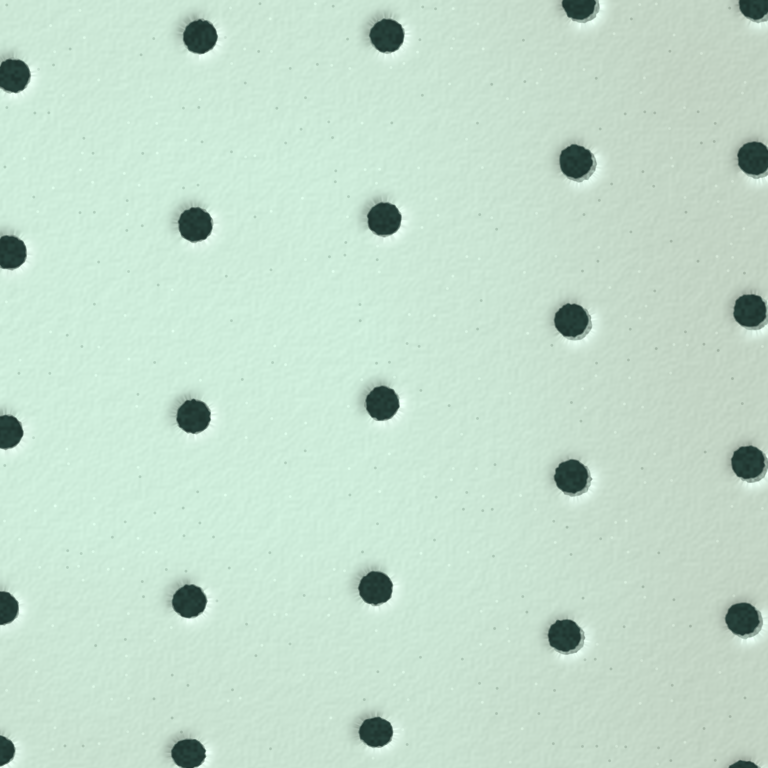
This texture is drawn by a Shadertoy shader. Its source:

```glsl
// Pale mint perforated board: five uneven columns of dark punched holes with lit, frayed rims.

const vec3 MINT   = vec3(0.81, 0.93, 0.86);
const vec3 GREY   = vec3(0.755, 0.815, 0.755);
const vec3 HOLE   = vec3(0.14, 0.235, 0.21);
const vec3 WALL   = vec3(0.58, 0.67, 0.62);
const vec3 GLOW   = vec3(0.89, 0.98, 0.93);

const int   COLUMNS = 5;
const int   ROWS    = 6;
const float COLUMN_X[5] = float[5](-0.001, 0.245, 0.488, 0.734, 0.966);
const float TOP_Y[5]    = float[5](0.902, 0.951, 0.953, 0.996, 0.998);
const float PITCH[5]    = float[5](0.232, 0.245, 0.239, 0.206, 0.201);
const float SQUEEZE     = 0.047;   // shorter last step in the left columns
const float LEAN        = 0.017;   // sideways drift of columns with height
const float JITTER      = 0.007;
const float RADIUS      = 0.0228;
const float RIM_WIDTH   = 0.50;    // in hole radii
const float GRAIN_SCALE = 210.0;
const float GRAIN       = 0.030;
const float FLECK_CELLS = 52.0;
const vec2  LIGHT_SIDE  = vec2(0.76, -0.65);

float hash(vec2 p) {
    vec3 q = fract(vec3(p.xyx) * 0.1031);
    q += dot(q, q.yzx + 33.33);
    return fract((q.x + q.y) * q.z);
}

float noise(vec2 p) {
    vec2 i = floor(p), f = fract(p);
    f = f * f * (3.0 - 2.0 * f);
    return mix(mix(hash(i), hash(i + vec2(1, 0)), f.x),
               mix(hash(i + vec2(0, 1)), hash(i + vec2(1, 1)), f.x), f.y);
}

// Uneven tint, embossed grain and sparse flecks
vec3 board(vec2 uv, float px) {
    float fade = 0.85 * smoothstep(0.42, 1.0, uv.x + 0.12 * (uv.y - 0.5));
    fade += 0.38 * smoothstep(0.35, 0.0, uv.y) * (1.0 - fade);
    fade += 0.18 * smoothstep(0.75, 1.0, uv.y) * (1.0 - fade);
    vec3 color = mix(MINT, GREY, clamp(fade + 0.12 * (noise(uv * 9.0) - 0.5), 0.0, 1.0));

    vec2 g = uv * GRAIN_SCALE;
    float relief = noise(g) - noise(g + vec2(0.5, -0.5));
    relief += 0.5 * (noise(uv * 75.0) - noise(uv * 75.0 + vec2(0.4, -0.4)));
    color += GRAIN * relief;

    vec2 cell = floor(uv * FLECK_CELLS);
    float pick = hash(cell + 71.0);
    vec2 spot = 0.25 + 0.5 * vec2(hash(cell + 13.0), hash(cell + 37.0));
    float d = length(fract(uv * FLECK_CELLS) - spot) / FLECK_CELLS;
    float fleck = 1.0 - smoothstep(0.0007, 0.0015 + px, d);
    color -= 0.12 * fleck * step(0.91, pick);
    color += 0.06 * fleck * step(pick, 0.10);
    return color;
}

vec2 holeCentre(int column, int row) {
    float r = float(row);
    float squeeze = column < 3 ? SQUEEZE * max(r - 3.0, 0.0) : 0.0;
    vec2 centre = vec2(COLUMN_X[column], TOP_Y[column] - PITCH[column] * r + squeeze);
    centre.x += LEAN * centre.y;
    vec2 seed = vec2(column, row);
    return centre + JITTER * (vec2(hash(seed + 5.0), hash(seed + 19.0)) - 0.5);
}

vec3 punchHole(vec3 color, vec2 uv, vec2 centre, float seed, float px) {
    vec2 flatten = vec2(1.0, mix(0.88, 1.0, smoothstep(0.0, 0.3, centre.y)));
    vec2 p = (uv - centre) / (RADIUS * flatten);
    if (dot(p, p) > 12.0) return color;
    float aa = px / RADIUS;

    // The rim slides off the dark bore where the view is oblique
    vec2 q = p - LIGHT_SIDE * 0.24 * smoothstep(0.45, 0.8, centre.x);
    float dist = length(q);
    vec2 dir = q / max(dist, 0.001);
    float side = dot(dir, LIGHT_SIDE);
    float fray = noise(dir * 6.0 + seed);
    float edge = 1.0 + 0.10 * (fray - 0.5);

    // Shaded and glowing sides of the dented rim
    float dent = (dist - 1.0) / RIM_WIDTH;
    float halo = exp(-dent * dent);
    color *= 1.0 - 0.22 * halo * smoothstep(0.1, -1.0, side);
    color = mix(color, GLOW, halo * smoothstep(-0.2, 0.7, side));

    // Torn fibres around the lip
    float lip = smoothstep(1.5, 1.1, dist);
    color += 0.13 * lip * (noise(dir * 11.0 + seed + 40.0) - 0.5);

    // Bore wall, then the dark opening
    float inside = 1.0 - smoothstep(edge - aa, edge + aa, dist);
    vec3 wall = WALL * (0.85 + 0.3 * noise(p * 7.0 + seed));
    color = mix(color, wall, inside);
    float ragged = 0.97 + 0.10 * (noise(normalize(p + 0.0001) * 5.0 + seed + 80.0) - 0.5);
    float dark = 1.0 - smoothstep(ragged - aa - 0.04, ragged + aa, length(p));
    vec3 depth = HOLE * (0.85 + 0.3 * noise(p * 5.0 + seed));
    return mix(color, depth, dark);
}

void mainImage(out vec4 fragColor, in vec2 fragCoord) {
    vec2 uv = fragCoord / iResolution.xy;
    float px = 1.0 / iResolution.y;
    vec3 color = board(uv, px);
    for (int column = 0; column < COLUMNS; column++)
        for (int row = 0; row < ROWS; row++)
            color = punchHole(color, uv, holeCentre(column, row), float(column * ROWS + row) * 17.0, px);
    fragColor = vec4(clamp(color, 0.0, 1.0), 1.0);
}
```
